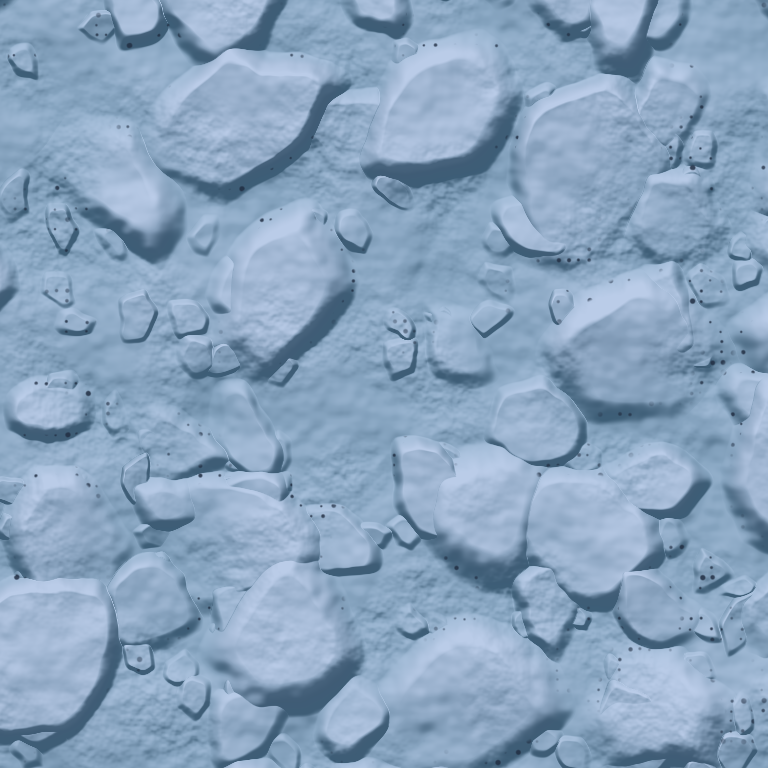
This texture is drawn by a WebGL 1 fragment shader. Its source:

```glsl
precision highp float;
// Rough stone wall under thick pale blue paint, lit softly from above.

uniform vec2 u_resolution;

vec2 hash2(vec2 p) {
  vec3 q = fract(p.xyx * vec3(0.1031, 0.1030, 0.0973));
  q += dot(q, q.yzx + 33.33);
  return fract((q.xx + q.yz) * q.zy);
}

float cornerSlope(vec2 cell, vec2 corner, vec2 f) {
  return dot(hash2(cell + corner + 57.0) * 2.0 - 1.0, f - corner);
}

float gradientNoise(vec2 p) {
  vec2 cell = floor(p);
  vec2 f = fract(p);
  vec2 u = f * f * f * (f * (f * 6.0 - 15.0) + 10.0);
  float low = mix(cornerSlope(cell, vec2(0.0), f), cornerSlope(cell, vec2(1.0, 0.0), f), u.x);
  float high = mix(cornerSlope(cell, vec2(0.0, 1.0), f), cornerSlope(cell, vec2(1.0), f), u.x);
  return mix(low, high, u.y);
}

mat2 rotation(float angle) {
  float c = cos(angle), s = sin(angle);
  return mat2(c, -s, s, c);
}

// Signed distance to a rounded, irregular convex polygon.
float polygonEdge(vec2 d, float size, vec2 seed) {
  float sum = 0.0;
  for (int k = 0; k < 6; k++) {
    vec2 r = hash2(seed + float(k) * 7.3);
    float angle = (float(k) + 0.6 * r.x) * 1.0472;
    sum += exp(26.0 * (dot(d, vec2(cos(angle), sin(angle))) - size * (0.75 + 0.4 * r.y)));
  }
  return log(sum) / 26.0;
}

// Height of one layer of scattered stones, in canvas units.
float stoneLayer(vec2 p, float scale, float presence, float seed) {
  p = p * scale + seed;
  vec2 home = floor(p);
  float height = 0.0;
  for (int j = -1; j <= 1; j++) {
    for (int i = -1; i <= 1; i++) {
      vec2 cell = home + vec2(float(i), float(j));
      vec2 kind = hash2(cell + 11.0);
      if (kind.x > presence) continue;
      vec2 place = hash2(cell + 29.0);
      vec2 form = hash2(cell + 43.0);
      vec2 d = p - cell - 0.5 - 0.55 * (place - 0.5);
      float aspect = mix(0.78, 1.28, form.x);
      vec2 turned = rotation(kind.y * 6.2832) * d * vec2(1.0) ;
      float edge = polygonEdge(turned * vec2(aspect, 1.0 / aspect), mix(0.34, 0.46, form.y), cell);
      float body = smoothstep(0.05, -mix(0.06, 0.16, place.x), edge);
      float lift = mix(0.09, 0.19, place.y) + dot(d, form - 0.5) * 0.4;
      height = max(height, body * lift);
    }
  }
  return height / scale;
}

float stones(vec2 p) {
  vec2 warp = vec2(gradientNoise(p * 13.0), gradientNoise(p * 13.0 + 40.0));
  p += 0.016 * warp + 0.004 * gradientNoise(p * 45.0 + 9.0);
  float height = stoneLayer(p, 4.3, 0.88, 17.0);
  height = max(height, stoneLayer(p, 7.6, 0.5, 71.0));
  return max(height, stoneLayer(p, 18.0, 0.35, 131.0));
}

// Lumpy plaster: broad swells plus patches of fine grit.
float plaster(vec2 p) {
  float sum = 0.0, amplitude = 0.017, frequency = 6.0;
  for (int k = 0; k < 4; k++) {
    sum += amplitude * gradientNoise(p * frequency + float(k) * 19.0);
    amplitude *= 0.5;
    frequency *= 2.1;
  }
  float grit = smoothstep(-0.25, 0.35, gradientNoise(p * 8.0 + 63.0));
  return sum + grit * (0.0022 * gradientNoise(p * 75.0) + 0.001 * gradientNoise(p * 150.0));
}

float surface(vec2 p) {
  return stones(p) + plaster(p);
}

// Tiny unpainted holes, gathered where stones meet the plaster.
float pits(vec2 p, float stoneHeight) {
  vec2 q = p * 75.0;
  vec2 r = hash2(floor(q) + 301.0);
  float radius = mix(0.1, 0.27, r.y * r.y);
  float hole = 1.0 - smoothstep(radius - 0.1, radius + 0.1, length(fract(q) - 0.35 - 0.3 * r.yx));
  float seam = smoothstep(0.0, 0.003, stoneHeight) * (1.0 - smoothstep(0.009, 0.015, stoneHeight));
  float patchy = smoothstep(-0.05, 0.15, gradientNoise(p * 7.0 + 87.0));
  return hole * step(0.5, r.x) * seam * patchy;
}

void main() {
  vec2 p = gl_FragCoord.xy / u_resolution.y;
  float e = 0.0018;
  float stoneHeight = stones(p);
  float h = stoneHeight + plaster(p);
  vec2 slope = vec2(surface(p + vec2(e, 0.0)), surface(p + vec2(0.0, e))) - h;
  vec3 normal = normalize(vec3(-slope / e, 1.0));
  float light = max(dot(normal, normalize(vec3(-0.18, 0.68, 0.75))), 0.0);

  // Raised faces are paler; ground below a stone falls into soft shade.
  float raised = smoothstep(-0.012, 0.035, h);
  float shade = smoothstep(0.004, 0.04, surface(p + vec2(-0.006, 0.022)) - h);
  float tone = clamp(0.93 * light + 0.24 * (raised - 0.55) - 0.16 * shade, 0.0, 1.0);

  vec3 paint = mix(vec3(0.25, 0.36, 0.46), vec3(0.54, 0.64, 0.75), smoothstep(0.0, 0.6, tone));
  paint = mix(paint, vec3(0.73, 0.80, 0.91), clamp((tone - 0.55) / 0.45, 0.0, 1.0));
  paint += vec3(-0.012, 0.008, 0.006) * (1.0 - raised);
  paint = mix(paint, vec3(0.13, 0.18, 0.26), 0.85 * pits(p, stoneHeight));
  gl_FragColor = vec4(paint, 1.0);
}
```
